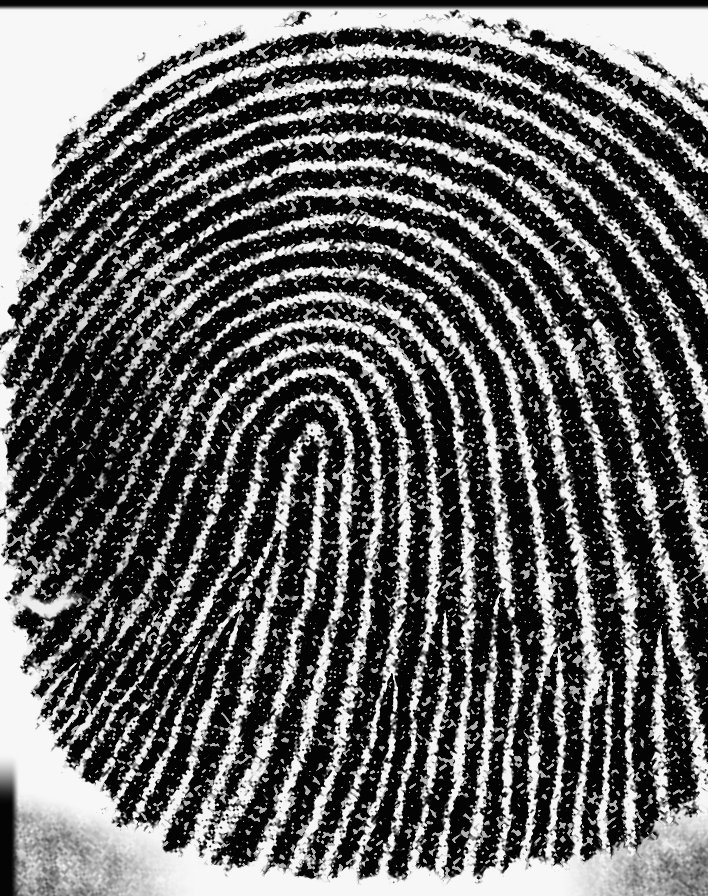
A Shadertoy shader for this pattern:

```glsl
const vec2 CORE = vec2(0.349, 0.521);      // tip of the innermost loop
const float PERIOD = 0.026;                // ridge spacing at the core
const float SPREAD = 0.007;                // spacing growth away from the core
const float SOFTNESS = 0.03;               // blend between arches and legs
const float LEAN = 0.24;                   // rightward tilt of the arches
const float FAN_LEFT = 2.5;
const float FAN_RIGHT = 1.4;
const float SPINE_BEND = 0.45;
const vec2 PRINT_CENTER = vec2(0.417, 0.50);
const vec3 PRINT_RADII = vec3(0.413, 0.52, 0.48); // left, right, vertical
const float PRINT_POWER = 2.8;
const float GRAIN = 330.0;
const mat2 GRAIN_TURN = mat2(0.8, 0.6, -0.6, 0.8);
const int FORKS = 6;
const float FORK_ANGLE = 0.5;              // half width of a fork wedge
const float TAU = 6.2831853;
const float INK = 0.015;
const float PAPER = 0.97;

float hash(vec2 p) {
    return fract(sin(dot(p, vec2(127.1, 311.7))) * 43758.5453);
}

float noise(vec2 p) {
    vec2 i = floor(p), f = fract(p);
    f = f * f * (3.0 - 2.0 * f);
    return mix(mix(hash(i), hash(i + vec2(1, 0)), f.x),
               mix(hash(i + vec2(0, 1)), hash(i + vec2(1, 1)), f.x), f.y);
}

// Adds one whole turn across a wedge opening along axis
float wedge(vec2 d, vec2 axis) {
    float angle = atan(axis.x * d.y - axis.y * d.x, dot(d, axis));
    return clamp(0.5 + 0.5 * angle / FORK_ANGLE, 0.0, 1.0);
}

// Extra ridges that start inside the legs on both sides
float forkPhase(vec2 p) {
    float turns = 0.0;
    for (int i = 0; i < FORKS; i++) {
        float k = float(i);
        float jitter = hash(vec2(k, 4.0)) * 0.14;
        vec2 right = vec2(0.44 + 0.06 * k, 0.20 + 0.012 * k + jitter);
        vec2 left = vec2(0.315 - 0.045 * k, 0.46 - 0.03 * k - jitter);
        turns += wedge(p - right, vec2(-0.08, -1.0));
        turns -= wedge(p - left, vec2(-0.5, -0.86));
    }
    return turns;
}

// Arches above the core, fanning legs along a bent spine below it
float ridgePhase(vec2 p) {
    vec2 q = p - CORE;
    float bend = length(vec2(q.y, SOFTNESS + 0.35 * abs(q.x)));
    float up = 0.5 * (bend + q.y);
    float down = 0.5 * (bend - q.y);
    float side = q.x - LEAN * up * up / (up + 0.08) + 0.05 * down + SPINE_BEND * down * down;
    if (side > 0.0) {
        side /= 1.0 + FAN_RIGHT * down;
        side /= 1.0 + 0.35 * side;
    } else {
        side /= 1.0 + FAN_LEFT * down;
        side *= 0.76 + 0.9 * min(-side, 0.3);
    }
    float r = length(vec2(side, up));
    return r / (PERIOD + SPREAD * r) - 0.57 + forkPhase(p);
}

// Positive inside the print, zero on its outline
float printInside(vec2 p) {
    vec2 q = p - PRINT_CENTER;
    float rx = q.x < 0.0 ? PRINT_RADII.x : PRINT_RADII.y;
    vec2 s = pow(abs(q) / vec2(rx, PRINT_RADII.z), vec2(PRINT_POWER));
    return 1.0 - pow(s.x + s.y, 1.0 / PRINT_POWER);
}

// Paper with smudged lower corners and a dark strip
float paperTone(vec2 p, float grain) {
    float leftSmudge = smoothstep(0.23, 0.06, p.x) * smoothstep(0.13, 0.07, p.y + 0.3 * p.x);
    float rightSmudge = smoothstep(0.62, 0.74, p.x) * smoothstep(0.11, 0.03, p.y);
    float blotch = 0.1 + 0.45 * noise(p * 55.0) + 0.45 * grain;
    float tone = mix(PAPER, blotch, 0.9 * max(leftSmudge, rightSmudge));
    return mix(tone, INK, smoothstep(0.022, 0.012, p.x) * smoothstep(0.16, 0.10, p.y));
}

void mainImage(out vec4 fragColor, in vec2 fragCoord) {
    vec2 p = fragCoord / iResolution.y;
    float grain = noise(GRAIN_TURN * p * GRAIN);
    float salt = noise(p * GRAIN_TURN * GRAIN * 0.85 + 71.0);
    float patches = noise(p * 20.0 + 9.0);
    float inside = printInside(p);

    // Ridges with a slight wobble, rough edges and a worn upper rim
    vec2 wobble = vec2(noise(p * 24.0), noise(p * 24.0 + 37.0)) - 0.5;
    float wave = cos(TAU * ridgePhase(p + 0.007 * wobble));
    vec2 inkyOffset = (p - vec2(0.10, 0.50)) / vec2(0.09, 0.22);
    float inky = exp(-dot(inkyOffset, inkyOffset));
    float worn = smoothstep(0.14, 0.0, inside) * smoothstep(0.75, 0.95, p.y);
    float rough = 1.3 * (grain - 0.5) + 0.4 * (patches - 0.5);
    float valley = smoothstep(0.25, 0.95, wave + rough - 0.35 * inky + 0.5 * worn);
    valley *= 1.0 - 0.2 * inky;

    // Pale specks inside the ridges
    float specks = smoothstep(0.72, 0.84, salt + 0.2 * (patches - 0.5) + 0.1 * worn);
    float tone = mix(INK, 0.96, max(valley, 0.72 * specks));

    // Pale crease at the left
    vec2 crease = (p - vec2(0.05, 0.326 + 0.006 * sin(p.x * 90.0))) / vec2(0.04, 0.009);
    tone = mix(tone, 0.93, smoothstep(1.3, 0.5, length(crease) + 0.5 * (grain - 0.5)));

    // Broken outline and dark top border
    inside += 0.06 * (noise(p * 75.0) - 0.5) + 0.03 * (grain - 0.5);
    tone = mix(paperTone(p, grain), tone, smoothstep(0.0, 0.022, inside));
    tone = mix(tone, INK, smoothstep(0.988, 0.995, p.y));
    fragColor = vec4(vec3(tone), 1.0);
}
```
